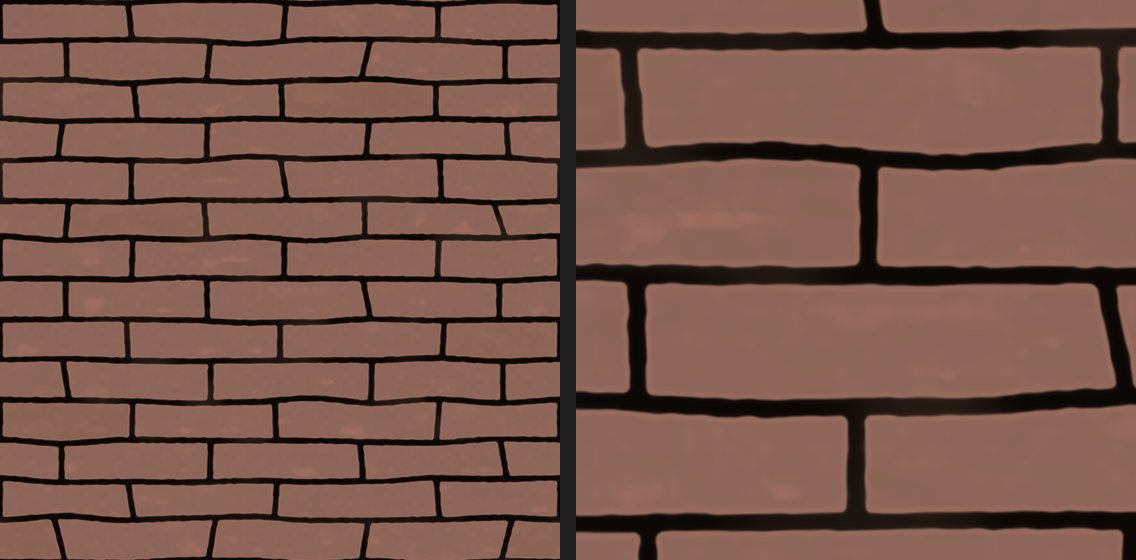
Left: the whole. Right: its middle third, enlarged.
This texture is drawn by a Shadertoy shader. Its source:

```glsl
// Draws a worn brown brick wall: 14 staggered rows of four bricks with dark joints.

const float ROWS = 14.0;
const float COLS = 4.0;
const float GAP = 0.0098;      // joint width
const float CORNER = 0.0045;   // brick corner radius

const vec3 MORTAR = vec3(0.045, 0.028, 0.018);
const vec3 DUST = vec3(0.19, 0.14, 0.11);
const vec3 CLAY = vec3(0.525, 0.395, 0.340);
const vec3 ROSE = vec3(0.555, 0.392, 0.350);
const vec3 RIM = vec3(0.655, 0.445, 0.385);
const vec3 RUST = vec3(0.530, 0.350, 0.255);

float hash(vec2 p) {
    vec3 q = fract(p.xyx * 0.1031);
    q += dot(q, q.yzx + 33.33);
    return fract((q.x + q.y) * q.z);
}

// Value noise that wraps after the given number of cells
float noise(vec2 uv, vec2 cells, float seed) {
    vec2 p = uv * cells;
    vec2 i = floor(p);
    vec2 f = p - i;
    f = f * f * (3.0 - 2.0 * f);
    vec2 a = mod(i, cells) + seed;
    vec2 b = mod(i + 1.0, cells) + seed;
    return mix(mix(hash(a), hash(vec2(b.x, a.y)), f.x),
               mix(hash(vec2(a.x, b.y)), hash(b), f.x), f.y);
}

// Height of the wavy joint below a row
float rowEdge(float row, float x) {
    float id = mod(row, ROWS);
    float shift = 0.10 * (hash(vec2(id, 71.0)) - 0.5);
    float wave = 0.13 * (noise(vec2(x, id / ROWS), vec2(9.0, ROWS), 23.0) - 0.5);
    return (row + shift + wave) / ROWS;
}

// Position of the leaning joint left of a brick; v is the height in the row
float jointX(float row, float col, float v) {
    float k = mod(col, COLS);
    bool shifted = mod(row, 2.0) < 0.5;
    vec4 base = shifted ? vec4(0.11, 0.371, 0.654, 0.898) : vec4(0.0, 0.235, 0.50, 0.785);
    float loose = (!shifted && k < 0.5) ? 0.0 : 1.0;
    float jitter = 0.020 * (hash(vec2(row, k + 41.0)) - 0.5);
    float lean = 2.0 * hash(vec2(row + 57.0, k)) - 1.0;
    return base[int(k)] + floor(col / COLS) + loose * (jitter + 0.022 * lean * lean * lean * (v - 0.5));
}

// A few evenly spread rows hold one rust coloured brick each
float isRust(float row, float col) {
    float rowHit = step(mod(5.0 * row + 3.0, ROWS), 4.5);
    float chosen = floor(mod(4.0 * row + 4.0, 5.0) * 0.2 * COLS);
    return rowHit * step(abs(chosen - col), 0.5);
}

// Distance to the brick outline, positive inside, from the distances to its sides
float roundedInside(vec2 e, float radius) {
    return min(min(e.x, e.y), radius - length(max(radius - e, 0.0)));
}

vec3 brickColor(vec2 uv, float d, float lowerLeft, float rust, float tone) {
    float blotch = noise(uv, vec2(14.0, 42.0), 5.0);
    float grain = noise(uv, vec2(40.0, 90.0), 11.0);
    vec3 face = mix(CLAY, RUST, rust * smoothstep(0.0, 0.012, d));
    face *= 0.965 + 0.045 * blotch + 0.02 * grain + 0.03 * tone;

    // Rosy border ending in a thin, broken highlight
    float inset = 0.0050 + 0.0050 * noise(uv, vec2(24.0, 56.0), 31.0);
    float border = 1.0 - smoothstep(inset - 0.001, inset + 0.004, d);
    face = mix(face, ROSE, border * (0.75 - 0.35 * rust));
    float line = 1.0 - smoothstep(0.0004, 0.0021, abs(d - inset));
    float broken = smoothstep(0.25, 0.7, noise(uv, vec2(18.0, 48.0), 47.0));
    face = mix(face, RIM, line * broken * mix(0.35, 0.65, lowerLeft) * (1.0 - 0.4 * rust));
    float lip = 1.0 - smoothstep(0.0008, 0.0024, abs(d - 0.0022));
    return mix(face, RIM, 0.32 * lip);
}

void mainImage(out vec4 fragColor, in vec2 fragCoord) {
    vec2 uv = fragCoord / iResolution.xy;
    float pixel = 1.0 / min(iResolution.x, iResolution.y);

    // Row lookup
    float r = floor(uv.y * ROWS);
    if (uv.y < rowEdge(r, uv.x)) r -= 1.0;
    else if (uv.y >= rowEdge(r + 1.0, uv.x)) r += 1.0;
    float bottom = rowEdge(r, uv.x);
    float top = rowEdge(r + 1.0, uv.x);
    float row = mod(r, ROWS);
    float v = (uv.y - bottom) / (top - bottom);

    // Brick lookup
    float left = -1.0, right = 2.0, col = 0.0;
    for (float i = -1.0; i < 6.0; i++) {
        float x = jointX(row, i, v);
        if (x <= uv.x) { left = x; col = i; }
        else right = min(right, x);
    }
    col = mod(col, COLS);
    float tone = hash(vec2(row + 13.0, col + 29.0));

    // Outline with a slight tilt and rough edges
    float tilt = 0.004 * (tone - 0.5) * ((uv.x - left) / (right - left) - 0.5);
    vec2 low = vec2(uv.x - left, uv.y - bottom + tilt);
    vec2 high = vec2(right - uv.x, top - uv.y - tilt);
    float d = roundedInside(min(low, high) - 0.5 * GAP, CORNER);
    d += 0.0016 * (noise(uv, vec2(110.0), 3.0) - 0.5);
    float lowerLeft = step(min(low.x, low.y), min(high.x, high.y));

    // Dusty mortar and brick face
    float dust = smoothstep(0.55, 0.95, noise(uv, vec2(11.0, 17.0), 61.0));
    vec3 mortar = mix(MORTAR, DUST, 0.65 * dust + 0.25 * smoothstep(-0.003, 0.0, d));
    vec3 brick = brickColor(uv, d, lowerLeft, isRust(row, col), tone);
    float cover = smoothstep(-0.0006 - 0.5 * pixel, 0.0010 + 0.5 * pixel, d);
    fragColor = vec4(mix(mortar, brick, cover), 1.0);
}
```
